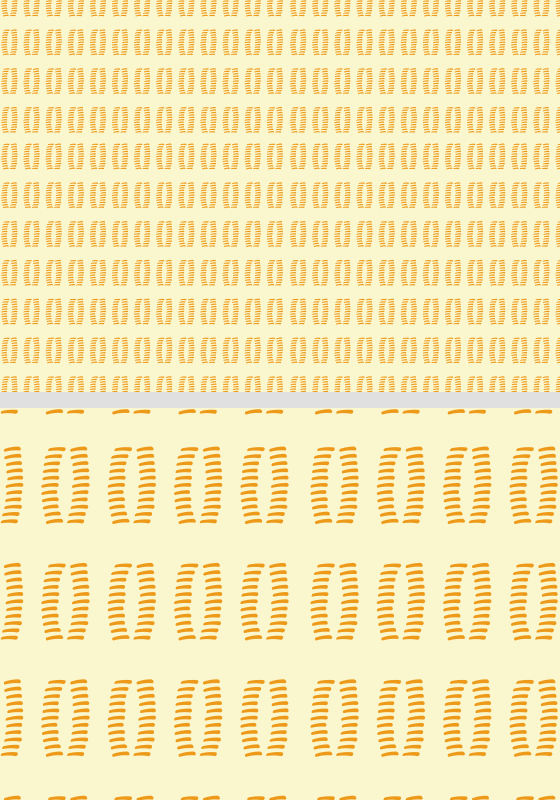
Top, the full canvas; bottom, a detail of the centre.
Give the GLSL for this pattern, as a Shadertoy shader.

```glsl
// Rows of small bracket pairs on cream, each bracket a bowed stack of short dashes.
// The plane folds into cells, each cell into two stacks, each stack into dashes,
// and every dash is a tapered capsule distance. One canvas width is 768 units.

#define CANVAS_WIDTH 768.0
#define PITCH vec2(30.33, 53.2)        // spacing of the bracket pairs
#define FIRST_CENTRE vec2(13.0, 4.7)   // from the upper left corner
#define SEAM vec2(393.0, 189.5)        // where two printed tiles meet
#define SEAM_STEP vec2(1.7, -3.1)      // change of spacing at the seam
#define DASHES_PER_SIDE 5.0            // dashes above and below the middle one
#define DASH_PITCH 3.3
#define DASH_HALF_LENGTH 3.8
#define DASH_HALF_WIDTH 0.76
#define CREAM vec3(0.982, 0.967, 0.812)
#define ORANGE vec3(0.930, 0.605, 0.105)

float hash(vec2 p) {
    return fract(sin(dot(p, vec2(41.3, 289.1))) * 4375.5);
}

// Horizontal capsule, a little thicker towards its right end.
float dashDistance(vec2 p, float halfLength) {
    float along = clamp(p.x, -halfLength, halfLength);
    float radius = DASH_HALF_WIDTH * (1.0 + 0.15 * along / halfLength);
    return length(p - vec2(along, 0.0)) - radius;
}

// One bowed stack; side is -1 for the left bracket and +1 for the right.
float stackDistance(vec2 p, float side) {
    float height = p.y / (DASHES_PER_SIDE * DASH_PITCH);
    float bow = 7.2 - 2.3 * height * height;
    p.x -= side * bow + 0.6 * height;

    // Tilt and arch the dashes before splitting the stack.
    float tilt = 0.09 + 0.05 * side * height;
    p.y -= tilt * p.x - 0.025 * p.x * p.x;

    float index = clamp(round(p.y / DASH_PITCH), -DASHES_PER_SIDE, DASHES_PER_SIDE);
    p.y -= index * DASH_PITCH;

    // Slightly uneven dash lengths and positions.
    vec2 seed = vec2(index + 17.0, side + 3.0);
    p.x -= 0.7 * (hash(seed) - 0.5);
    float halfLength = DASH_HALF_LENGTH - DASH_HALF_WIDTH + 0.5 * (hash(seed + 7.0) - 0.5);
    return dashDistance(p, halfLength);
}

void mainImage(out vec4 fragColor, in vec2 fragCoord) {
    float pixel = CANVAS_WIDTH / iResolution.x;
    vec2 p = vec2(fragCoord.x, iResolution.y - fragCoord.y) * pixel;

    // Fold into cells, allowing for the uneven spacing at the tile seam.
    p -= SEAM_STEP * step(SEAM, p) + FIRST_CENTRE;
    p -= PITCH * round(p / PITCH);
    p.y = -p.y;

    float d = min(stackDistance(p, -1.0), stackDistance(p, 1.0));
    float ink = clamp(0.5 - d / pixel, 0.0, 1.0);
    fragColor = vec4(mix(CREAM, ORANGE, ink), 1.0);
}
```
